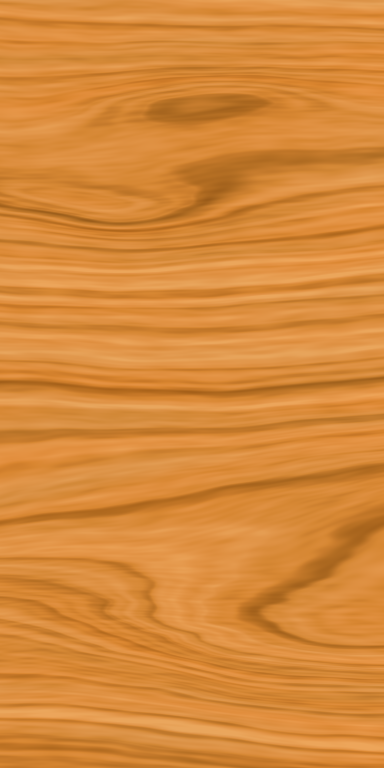
A Shadertoy shader for this texture:

```glsl
// Flat-sawn wood with horizontal grain. A height field (a slope plus a few
// elongated bulges, warped by gradient noise) is cut into growth rings;
// ring tone, fine fibres and dark halos then index a ramp of wood colours.

const float RING_DENSITY = 18.0;   // rings per canvas width, along y
const float CONTRAST     = 1.0;
const float BRIGHTNESS   = 0.14;
const float RING_EDGE    = 0.10;   // softness of the late-wood edge
const float WAVE_AMOUNT  = 0.09;   // slow undulation of the grain
const float JAG_AMOUNT   = 0.09;   // ragged tips of the loops
const float DIAGONAL     = 0.20;   // rise of the band above the loop
const float CALM         = 0.60;   // widening of the rings around the eyes
const float FIBRE_AMOUNT = 1.15;
const float HALO_AMOUNT  = 1.1;
const vec4  RING_WEIGHTS = vec4(0.7, 1.2, 1.5, 1.4);   // coarse to fine
const vec3  TINT = vec3(0.035, -0.01, -0.03);

// Colours from late wood to early wood, and the tone at which each sits
const vec3 WOOD[7] = vec3[7](
    vec3(0.60, 0.35, 0.09), vec3(0.72, 0.44, 0.14), vec3(0.78, 0.48, 0.17),
    vec3(0.84, 0.53, 0.20), vec3(0.87, 0.56, 0.25), vec3(0.89, 0.59, 0.29),
    vec3(0.92, 0.65, 0.36));
const float TONE[7] = float[7](-3.4, -1.8, -1.08, -0.45, 0.18, 0.86, 1.8);

float hash(vec2 cell) {
    uvec2 q = uvec2(ivec2(cell)) * uvec2(1597334677u, 3812015801u);
    uint h = (q.x ^ q.y) * 1597334677u;
    h = (h ^ (h >> 15)) * 2246822519u;
    return float((h ^ (h >> 13)) >> 8) / 16777216.0;
}

float corner(vec2 cell, vec2 offset) {
    float angle = 6.2832 * hash(cell);
    return dot(vec2(cos(angle), sin(angle)), offset);
}

float gradientNoise(vec2 p) {
    vec2 i = floor(p), f = p - i;
    vec2 u = f * f * f * (f * (f * 6.0 - 15.0) + 10.0);
    vec2 e = vec2(1.0, 0.0);
    return mix(mix(corner(i, f), corner(i + e.xy, f - e.xy), u.x),
               mix(corner(i + e.yx, f - e.yx), corner(i + e.xx, f - e.xx), u.x), u.y);
}

// Elongated soft bump, 1 at its centre
float bulge(vec2 p, vec2 centre, vec2 radius, float tilt) {
    vec2 d = p - centre;
    d.y -= tilt * d.x;
    d /= radius;
    return exp(-dot(d, d));
}

// Dark ring half way up a bulge
float halo(float b) {
    return 4.0 * b * (1.0 - b);
}

// Tone across the growth rings: irregular bands plus sharp late-wood lines
float ringTone(float ring) {
    float width = fwidth(ring);
    float tone = 0.0, frequency = 0.4;
    for (int i = 0; i < 4; i++) {
        float keep = 1.0 - smoothstep(0.4, 1.0, width * frequency);
        tone += RING_WEIGHTS[i] * keep * gradientNoise(vec2(ring * frequency, 3.37 + 7.0 * float(i)));
        frequency *= 2.1;
    }
    float k = fract(ring);
    float edge = min(RING_EDGE + width, 0.5);
    float strength = hash(vec2(floor(ring), 91.0));
    float early = smoothstep(0.0, edge, k) * (1.0 - k) * (1.0 - k);
    float late = k * k * k * (1.0 - smoothstep(1.0 - edge, 1.0, k));
    return tone + strength * (1.0 * early - 2.8 * late);
}

vec3 woodColour(float tone) {
    vec3 colour = WOOD[0];
    for (int i = 1; i < 7; i++)
        colour = mix(colour, WOOD[i], clamp((tone - TONE[i - 1]) / (TONE[i] - TONE[i - 1]), 0.0, 1.0));
    return colour;
}

void mainImage(out vec4 fragColor, in vec2 fragCoord) {
    vec2 uv = fragCoord / iResolution.x;

    // Warp the grain
    vec2 p = uv;
    p.y += WAVE_AMOUNT * gradientNoise(uv * vec2(0.9, 2.6) + 5.3);
    p.y += 0.12 * WAVE_AMOUNT * gradientNoise(uv * vec2(4.0, 12.0) + 17.1);
    p.y -= DIAGONAL * (uv.x - 0.5) * bulge(uv, vec2(0.5, 0.68), vec2(2.0, 0.18), 0.0);
    p.x += JAG_AMOUNT * gradientNoise(uv * vec2(2.0, 13.0) + 31.7);
    p.x += 0.45 * JAG_AMOUNT * gradientNoise(uv * vec2(4.0, 36.0) + 47.9);

    // One broad loop below, two small eyes in a calm zone above
    float loop = bulge(p, vec2(0.95, 0.36), vec2(0.72, 0.20), 0.04);
    float lowEye = bulge(p, vec2(0.27, 1.50), vec2(0.36, 0.065), -0.12);
    float highEye = bulge(p, vec2(0.55, 1.74), vec2(0.26, 0.07), 0.0);
    float zone = bulge(p, vec2(0.5, 1.62), vec2(4.0, 0.21), 0.0);
    float height = p.y - CALM * (p.y - 1.62) * zone;
    float ring = RING_DENSITY * height + 7.0 * loop + 2.0 * lowEye - 1.6 * highEye;

    // Fine fibres along the grain
    float fibre = 0.5 * gradientNoise(vec2(uv.x * 5.0, p.y * 55.0))
                + 0.7 * gradientNoise(vec2(uv.x * 11.0, p.y * 105.0) + 23.0);

    // Combine the tones
    float stain = halo(lowEye) + 0.8 * halo(highEye) + 0.2 * halo(loop);
    float tone = ringTone(ring) + FIBRE_AMOUNT * fibre - HALO_AMOUNT * stain + BRIGHTNESS;
    vec3 colour = woodColour(CONTRAST * tone);
    colour += TINT * gradientNoise(vec2(uv.x * 1.5, ring * 0.9) + 61.0);
    fragColor = vec4(clamp(colour, 0.0, 1.0), 1.0);
}
```
